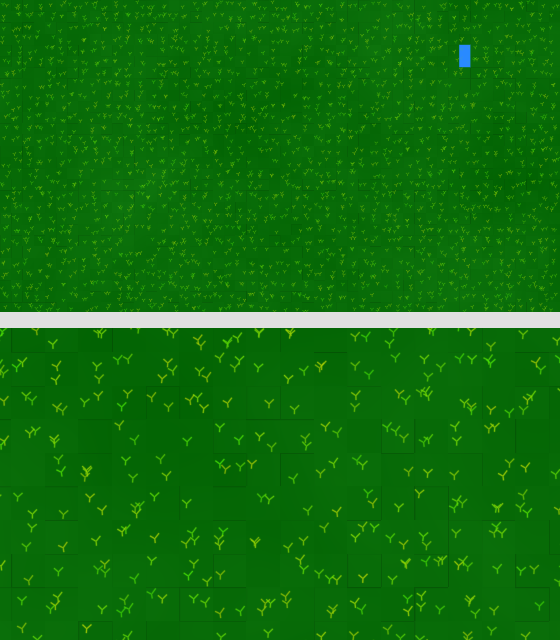
Top: the whole. Bottom: its middle third, enlarged.
Write a Shadertoy shader that draws this texture.

```glsl
// A meadow seen from above: a grid of faintly uneven green tiles, shaded by
// layered sines, with fine Y-shaped grass tufts scattered in each tile by
// hashing, and one small two-tile pool of water.

#define TILES_ACROSS 50.0
#define TUFTS_PER_TILE 3
#define TUFT_CHANCE 0.60
#define BLADE_WIDTH 0.021
#define BLADE_STRENGTH 0.96
#define TILE_CONTRAST 0.24
#define SEAM_DARKNESS 0.17
#define GRASS_DARK vec3(0.005, 0.385, 0.008)
#define GRASS_LIGHT vec3(0.053, 0.453, 0.050)
#define BLADE_GREEN vec3(0.26, 0.88, 0.02)
#define BLADE_YELLOW vec3(0.70, 0.83, 0.01)
#define WATER vec3(0.16, 0.54, 1.0)

const vec2 poolTile = vec2(41.0, 4.0);

vec3 hash3(vec3 p) {
    p = fract(p * vec3(0.1031, 0.1030, 0.0973));
    p += dot(p, p.yxz + 33.33);
    return fract((p.xxy + p.yxx) * p.zyx);
}

// Broad soft shading, about 0 to 1, from turned and warped sines
float shading(vec2 p) {
    float sum = 0.0, weight = 0.5;
    p *= 0.22;
    for (int i = 0; i < 5; i++) {
        p = mat2(0.8, 0.6, -0.6, 0.8) * p + vec2(1.7, 4.1);
        p += 0.6 * sin(p.yx * 0.8 + float(i));
        sum += weight * sin(p.x) * cos(p.y * 0.7);
        p *= 1.6;
        weight *= 0.62;
    }
    return 0.5 + 0.48 * sum;
}

float segmentDistance(vec2 p, vec2 a, vec2 b) {
    vec2 ap = p - a, ab = b - a;
    return length(ap - ab * clamp(dot(ap, ab) / dot(ab, ab), 0.0, 1.0));
}

// Y shape growing upward from its root; y points down here
float tuftDistance(vec2 p, float lean) {
    vec2 fork = vec2(0.01 * lean, -0.11);
    float stem = segmentDistance(p, vec2(0.03 * lean, 0.0), fork);
    float left = segmentDistance(p, fork, vec2(-0.12, -0.20 + 0.03 * lean));
    float right = segmentDistance(p, fork, vec2(0.12, -0.24 - 0.03 * lean));
    return min(stem, min(left, right));
}

void mainImage(out vec4 fragColor, in vec2 fragCoord) {
    // Tile units, with row zero at the top
    float pixel = TILES_ACROSS / iResolution.x;
    vec2 p = vec2(fragCoord.x, iResolution.y - fragCoord.y) * pixel;
    vec2 tile = floor(p), local = fract(p);

    // Ground: smooth shading plus a small step from tile to tile
    vec3 tileRandom = hash3(vec3(tile, 7.0));
    float light = shading(p) + TILE_CONTRAST * (tileRandom.x - 0.5);
    vec3 color = mix(GRASS_DARK, GRASS_LIGHT, clamp(light, 0.0, 1.0));

    // Thin dark seams along the top and left of some tiles
    vec2 seam = clamp((0.03 - local) / pixel + 0.5, 0.0, 1.0);
    seam *= smoothstep(0.6, 1.0, tileRandom.yz);
    color *= 1.0 - SEAM_DARKNESS * max(seam.x, seam.y);

    // Pool, one tile wide and two high
    vec2 halfSize = vec2(0.5, 1.0);
    vec2 poolEdge = halfSize - abs(p - poolTile - halfSize);
    float pool = clamp(min(poolEdge.x, poolEdge.y) / pixel + 0.5, 0.0, 1.0);
    color = mix(color, WATER, pool);

    // Blades widen and fade together when finer than a pixel
    float width = length(vec2(BLADE_WIDTH, 0.47 * pixel));
    float strength = BLADE_STRENGTH * BLADE_WIDTH / width;

    // Tufts, kept inside their tile so no neighbours are needed
    for (int i = 0; i < TUFTS_PER_TILE; i++) {
        vec3 place = hash3(vec3(tile, 19.0 + 11.0 * float(i)));
        vec3 look = hash3(vec3(tile, 83.0 + 13.0 * float(i)));
        if (place.z > TUFT_CHANCE) continue;
        vec2 root = mix(vec2(0.15, 0.29), vec2(0.85, 0.96), place.xy);
        float d = tuftDistance(local - root, look.y * 2.0 - 1.0) / width;
        float cover = strength * exp(-d * d);
        vec3 blade = mix(BLADE_GREEN, BLADE_YELLOW, look.x);
        cover *= mix(0.75, 1.0, look.z) * (1.0 - 0.8 * pool);
        color = mix(color, blade, cover);
    }

    fragColor = vec4(color, 1.0);
}
```
